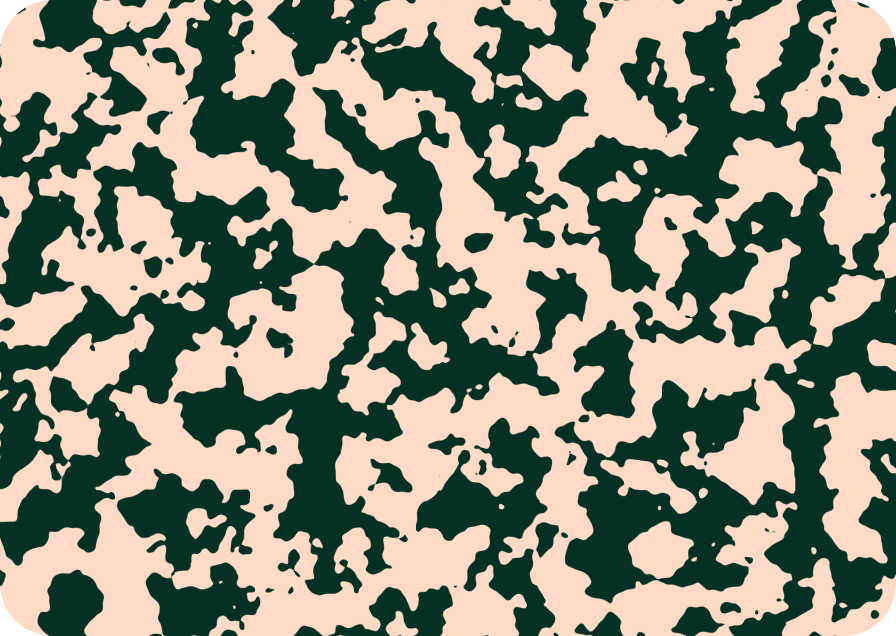
A Shadertoy shader for this pattern:

```glsl
#define CELLS 13.0           // coarse noise cells per canvas height
#define OCTAVES 3
#define GAIN 0.54            // strength of each finer octave
#define THRESHOLD 0.012      // higher gives more of the light colour
#define EDGE_SOFTNESS 0.8    // half width of the blended edge
#define CORNER_RADIUS 0.083  // in canvas heights
#define SEED 37
#define CREAM vec3(1.0, 0.86, 0.78)
#define FOREST vec3(0.02, 0.19, 0.14)
#define BACKDROP vec3(1.0)

// Integer hash giving a unit gradient for a lattice point
vec2 latticeGradient(ivec2 cell, int layer) {
    uvec2 v = uvec2(cell + ivec2(SEED + layer * 131, SEED * 3 + layer * 57));
    v = v * 1664525u + 1013904223u;
    v.x += v.y * 1664525u;
    v.y += v.x * 1664525u;
    v ^= v >> 16u;
    v.x += v.y * 1664525u;
    v.y += v.x * 1664525u;
    v ^= v >> 16u;
    vec2 direction = vec2(v & 65535u) / 32767.5 - 1.0;
    return normalize(direction + 1e-5);
}

float gradientNoise(vec2 p, int layer) {
    ivec2 cell = ivec2(floor(p));
    vec2 f = fract(p);
    vec2 blend = f * f * (3.0 - 2.0 * f);
    float a = dot(latticeGradient(cell, layer), f);
    float b = dot(latticeGradient(cell + ivec2(1, 0), layer), f - vec2(1, 0));
    float c = dot(latticeGradient(cell + ivec2(0, 1), layer), f - vec2(0, 1));
    float d = dot(latticeGradient(cell + ivec2(1, 1), layer), f - vec2(1, 1));
    return mix(mix(a, b, blend.x), mix(c, d, blend.x), blend.y);
}

float fractalNoise(vec2 p) {
    float sum = 0.0, amplitude = 1.0;
    for (int layer = 0; layer < OCTAVES; layer++) {
        sum += amplitude * gradientNoise(p, layer);
        amplitude *= GAIN;
        p *= 2.0;
    }
    return sum;
}

float roundedBox(vec2 p, vec2 halfSize, float radius) {
    vec2 q = abs(p) - halfSize + radius;
    return length(max(q, 0.0)) + min(max(q.x, q.y), 0.0) - radius;
}

void mainImage(out vec4 fragColor, in vec2 fragCoord) {
    vec2 p = fragCoord / iResolution.y;
    float pixel = 1.0 / iResolution.y;

    // Two-tone blotches: threshold the noise with an even edge width
    float field = fractalNoise(p * CELLS) - THRESHOLD;
    float slope = length(vec2(dFdx(field), dFdy(field)));
    float edge = EDGE_SOFTNESS * slope + 1e-5;
    vec3 color = mix(CREAM, FOREST, smoothstep(-edge, edge, field));

    // Rounded panel
    vec2 halfSize = 0.5 * iResolution.xy / iResolution.y;
    float panel = roundedBox(p - halfSize, halfSize, CORNER_RADIUS);
    color = mix(color, BACKDROP, smoothstep(-0.5 * pixel, 0.5 * pixel, panel));

    fragColor = vec4(color, 1.0);
}
```
